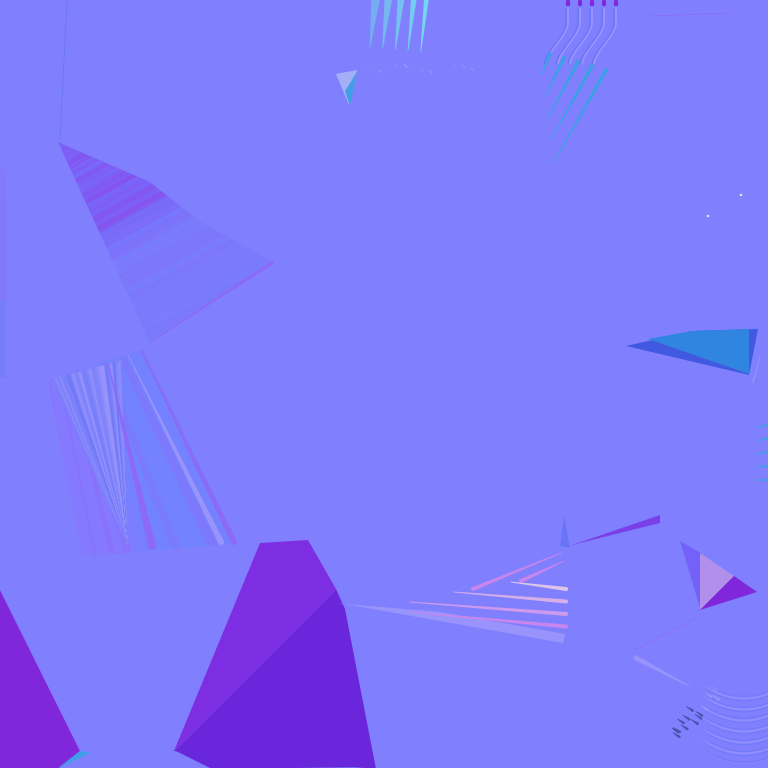
Reproduce this texture map procedurally as a WebGL 2 fragment shader.

```glsl
#version 300 es
precision highp float;
// Tangent-space normal map: flat lilac ground with faceted shards, striped fans and fine strands.
uniform vec2 u_resolution;
out vec4 fragColor;

const vec3 PINK = vec3(0.78, 0.52, 0.93);
const vec3 PALE = vec3(0.6, 0.58, 0.99);
const vec3 DUSK = vec3(0.41, 0.46, 0.97);
const vec3 CYAN = vec3(0.25, 0.62, 0.9);
const vec3 LILAC = vec3(0.55, 0.41, 0.97);
const vec3 VIOLET = vec3(0.5, 0.15, 0.86);
vec2 p;       // position on a square 768 units wide, y down
float texel;  // one output sample in those units
vec3 color = vec3(0.502, 0.502, 1);

float hash(float n) { return fract(sin(n * 91.7) * 437.5); }

float noise(float x) {
  return mix(hash(floor(x)), hash(floor(x) + 1.0), smoothstep(0.0, 1.0, fract(x)));
}

float cover(float d) { return clamp(0.5 - d / texel, 0.0, 1.0); }

float band(float x, float lo, float hi) { return cover(max(lo - x, x - hi)); }

void paint(float mask, vec3 tint) { color = mix(color, tint, mask); }

float edge(vec2 a, vec2 b) {
  vec2 v = normalize(b - a);
  return dot(p - a, vec2(v.y, -v.x));
}

// Convex shapes, corners clockwise on screen
void quad(vec4 ab, vec4 cd, vec3 tint) {
  paint(cover(max(max(edge(ab.xy, ab.zw), edge(ab.zw, cd.xy)),
                  max(edge(cd.xy, cd.zw), edge(cd.zw, ab.xy)))), tint);
}

void tri(vec2 a, vec2 b, vec2 c, vec3 tint) {
  paint(cover(max(max(edge(a, b), edge(b, c)), edge(c, a))), tint);
}

// Straight stroke that widens toward its end
void stroke(vec4 ab, float w, vec3 tint) {
  vec2 v = ab.zw - ab.xy, q = p - ab.xy;
  float t = clamp(dot(q, v) / dot(v, v), 0.0, 1.0);
  paint(cover(length(q - v * t) - mix(0.4, w, t)), tint);
}

void stripedFans() {
  // Upper fan, fading toward the ground colour
  float t = p.y + 0.55 * p.x;
  float grain = 0.5 * (noise(t * 0.22) + noise(t * 0.7));
  vec3 tint = mix(vec3(0.44, 0.45, 1), vec3(0.54, 0.3, 0.92), grain);
  tint = mix(tint, vec3(0.48, 0.52, 1), 0.7 * smoothstep(275.0, 335.0, t));
  quad(vec4(58, 142, 150, 182), vec4(198, 220, 150, 343), tint);
  tri(vec2(198, 220), vec2(273, 262), vec2(150, 343), tint);
  stroke(vec4(152, 341, 272, 263), 1.7, LILAC);
  // Lower fan: spreading sheet, then strands meeting at one foot
  float down = (p.y - 365.0) / 182.0;
  float left = mix(50.0, 82.0, down), right = mix(140.0, 238.0, down);
  float u = (p.x - left) / (right - left);
  tint = mix(vec3(0.52, 0.475, 1), vec3(0.45, 0.51, 1), smoothstep(0.2, 0.5, u));
  tint = mix(tint, LILAC, 0.4 * smoothstep(0.5, 0.8, noise(u * 27.0)));
  quad(vec4(48, 381, 143, 349), vec4(238, 543, 82, 557), tint);
  float ray = (p.x - 128.0) / max(547.0 - p.y, 1.0);
  tri(vec2(52, 379), vec2(122, 360), vec2(128, 547), mix(DUSK, PALE, noise(ray * 65.0)));
  stroke(vec4(108, 363, 152, 546), 4.0, LILAC);
  stroke(vec4(128, 355, 221, 542), 3.0, PALE);
  stroke(vec4(142, 352, 234, 542), 3.0, LILAC);
  // Left margin
  paint(0.4 * band(p.x, -9.0, 6.0) * smoothstep(120.0, 220.0, p.y) * band(p.y, 0.0, 378.0),
        p.y < 300.0 ? LILAC : DUSK);
  stroke(vec4(67, 0, 60, 140), 0.4, DUSK);
}

void shards() {
  // Violet blocks at the foot
  tri(vec2(-9, 572), vec2(80, 751), vec2(-9, 824), VIOLET);
  tri(vec2(80, 751), vec2(91, 753), vec2(58, 768), CYAN);
  vec3 shade = vec3(0.41, 0.15, 0.855);
  quad(vec4(174, 751, 336, 589), vec4(345, 609, 376, 769), shade);
  tri(vec2(174, 750), vec2(376, 767), vec2(212, 769), shade);
  quad(vec4(260, 543, 308, 540), vec4(336, 589, 174, 751), vec3(0.495, 0.18, 0.885));
  // Blue blade
  quad(vec4(626, 346, 692, 331), vec4(758, 329, 749, 375), vec3(0.25, 0.35, 0.88));
  quad(vec4(648, 339, 692, 331), vec4(749, 329, 749, 374), vec3(0.19, 0.52, 0.88));
  stroke(vec4(760, 357, 753, 382), 0.7, PALE);
  // Three-sided shard, needle and sliver
  tri(vec2(680, 541), vec2(701, 553), vec2(700, 608), vec3(0.45, 0.38, 0.98));
  tri(vec2(700, 553), vec2(734, 576), vec2(700, 610), vec3(0.7, 0.56, 0.92));
  tri(vec2(734, 576), vec2(757, 592), vec2(700, 610), VIOLET);
  tri(vec2(572, 545), vec2(660, 515), vec2(660, 523), vec3(0.47, 0.25, 0.9));
  tri(vec2(564, 516), vec2(570, 548), vec2(560, 546), DUSK);
  stroke(vec4(636, 649, 697, 618), 0.3, LILAC);
  stroke(vec4(689, 686, 636, 658), 2.5, PALE);
  // Small shard at the top
  tri(vec2(336, 74), vec2(357, 70), vec2(349, 105), vec3(0.64, 0.69, 0.97));
  tri(vec2(357, 72), vec2(350, 106), vec2(345, 91), CYAN);
}

void strands() {
  // Pale spread in the lower middle
  quad(vec4(345, 604, 440, 612), vec4(565, 634, 563, 643), PALE);
  stroke(vec4(561, 553, 473, 589), 2.0, PINK);
  stroke(vec4(564, 561, 521, 581), 2.0, PINK);
  for (float k = 0.0; k < 4.0; k++)
    stroke(vec4(max(511.0 - 57.0 * k, 410.0), 582.0 + 10.0 * k, 566, 589.0 + 12.5 * k), 2.0,
           mix(vec3(0.87, 0.77, 0.9), PINK, k / 3.0));
  for (float k = 0.0; k < 5.0; k++) {
    // Top ribbons, then a comb and bent threads
    float r = 376.0 + 12.7 * k, x = 568.0 + 12.0 * k;
    stroke(vec4(r - 6.0, 47.0 + k, r, -4), 4.5 - 0.5 * k, vec3(0.46, 0.68 + 0.04 * k, 0.94));
    stroke(vec4(x, -9, x, 4), 2.2, VIOLET);
    float bend = p.x - x + 22.0 * smoothstep(22.0, 66.0, p.y);
    float span = band(p.y, 8.0, 64.0);
    paint(span * cover(abs(bend) - 1.0), PALE);
    paint(span * cover(abs(bend + 2.0) - 0.8), DUSK);
    // Cyan diagonals and right margin ticks
    stroke(vec4(542.0 + 3.0 * k, 74.0 + 22.0 * k, 550.0 + 14.0 * k, 54.0 + 4.0 * k), 2.0, CYAN);
    stroke(vec4(756, 428.0 + 13.0 * k, 769, 424.0 + 14.0 * k), 1.2, CYAN);
  }
  stroke(vec4(650, 16, 732, 13), 0.4, LILAC);
}

void specks() {
  for (float k = 0.0; k < 14.0; k++) {
    float h = hash(k);
    vec2 dash = vec2(362.0 + 8.4 * k, 67.0 + 3.0 * sin(k));
    stroke(vec4(dash, dash + 3.0 * h), h, PALE);
    vec2 chip = vec2(672.0 + 45.0 * h, 718.0 - 38.0 * h + 20.0 * hash(k + 40.0));
    stroke(vec4(chip, chip + vec2(6, 4)), 1.3, h < 0.6 ? DUSK * 0.7 : PALE);
  }
  paint(cover(min(distance(p, vec2(741, 195)), distance(p, vec2(708, 216))) - 1.2), vec3(0.9));
  // Sagging ripples in the lower right corner
  float sag = p.y + 0.008 * pow(abs(p.x - 744.0), 2.0);
  float ripple = abs(fract(sag / 11.0) - 0.5) * 11.0;
  float area = smoothstep(696.0, 716.0, p.x) * band(sag, 693.0, 764.0);
  paint(0.7 * area * cover(ripple - 0.9), PALE);
  paint(0.6 * area * cover(abs(ripple - 2.2) - 0.6), DUSK);
}

void main() {
  texel = 768.0 / u_resolution.y;
  p = vec2(gl_FragCoord.x, u_resolution.y - gl_FragCoord.y) / u_resolution * 768.0;
  stripedFans();
  shards();
  strands();
  specks();
  fragColor = vec4(color, 1);
}
```
